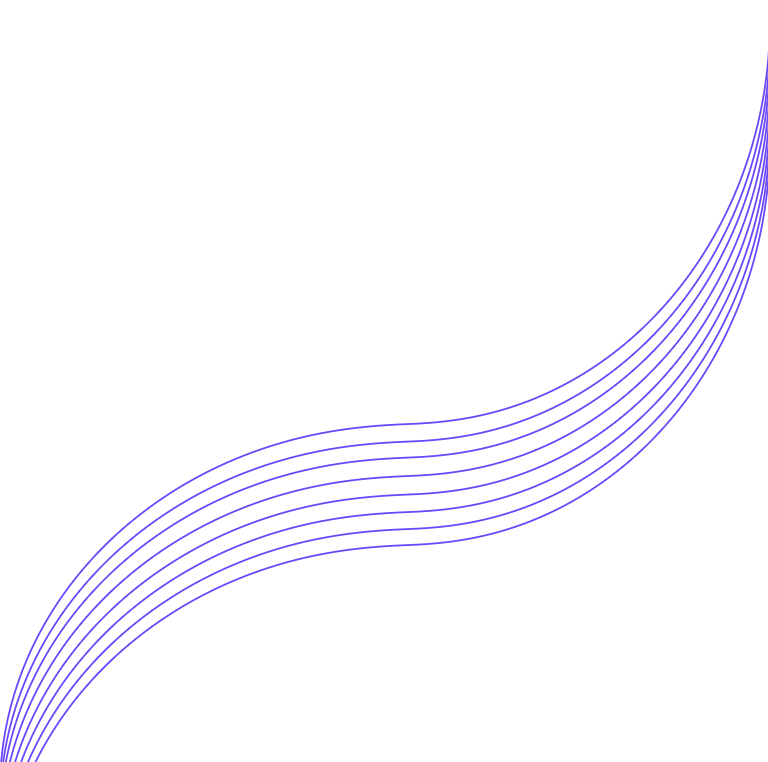
This background is drawn by a WebGL 2 fragment shader. Its source:

```glsl
#version 300 es
precision highp float;
// Eight thin violet S-curves sweeping from lower left to upper right on white.

uniform vec2 u_resolution;
out vec4 fragColor;

// Lengths are in units of the canvas height.
const vec3 PAPER = vec3(1.0);
const vec3 INK = vec3(0.42, 0.28, 0.98);
const vec2 JOIN = vec2(0.538, 0.4436);         // where the two arcs of the top line meet
const vec2 LEFT_RADII = vec2(0.538, 0.4803);
const vec2 RIGHT_RADII = vec2(0.4724, 0.5302);
const float JOIN_SLOPE = 0.04;                 // slight tilt through the join
const float JOIN_REACH = 0.066;
const float HALF_WIDTH = 0.00118;
const int LINE_COUNT = 8;
const float DROPS[LINE_COUNT] = float[](
    0.0, 0.0230, 0.0440, 0.0682, 0.0925, 0.1155, 0.1378, 0.1588);

// Approximate distance to an S made of two quarter ellipses joined at zero.
float sCurveDistance(vec2 p) {
    p.y -= JOIN_SLOPE * p.x * exp(-abs(p.x) / JOIN_REACH);
    float side = p.x < 0.0 ? -1.0 : 1.0;
    vec2 radii = side < 0.0 ? LEFT_RADII : RIGHT_RADII;

    // Fold both arcs into one quadrant; the floor keeps the gradient nonzero.
    vec2 q = max(vec2(abs(p.x), radii.y - side * p.y), 0.001);
    float level = length(q / radii);
    float slope = length(q / (radii * radii)) / level;
    return abs(level - 1.0) / slope;
}

void main() {
    float pixel = 1.0 / u_resolution.y;
    vec2 p = gl_FragCoord.xy * pixel - JOIN;

    // Layer the strokes, each a lowered copy of the top line.
    float clear = 1.0;
    for (int i = 0; i < LINE_COUNT; i++) {
        float d = sCurveDistance(p + vec2(0.0, DROPS[i]));
        clear *= 1.0 - clamp((HALF_WIDTH - d) / pixel + 0.5, 0.0, 1.0);
    }
    fragColor = vec4(mix(INK, PAPER, clear), 1.0);
}
```
